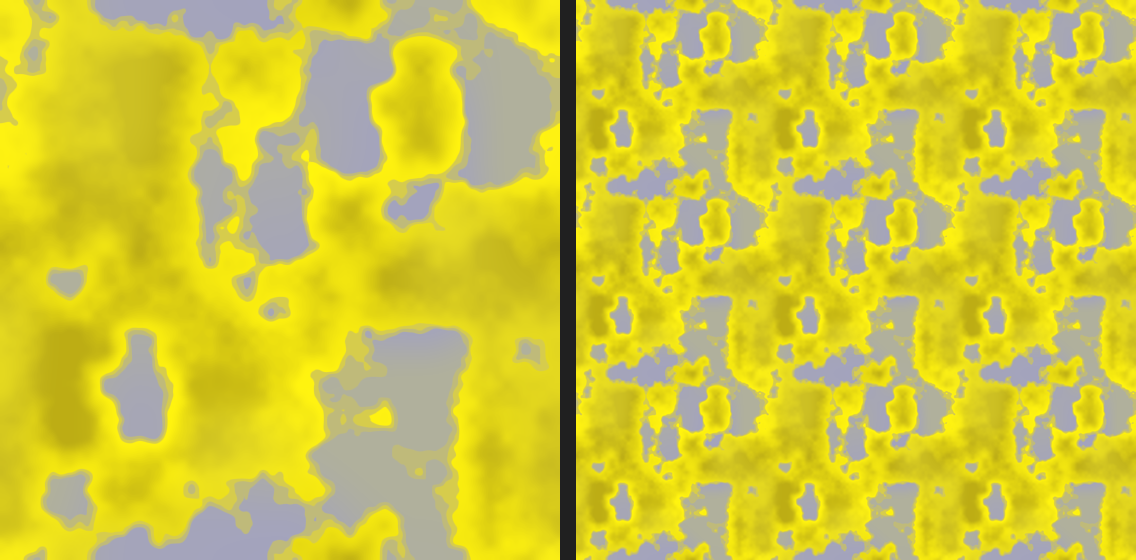
Left, the tile; right, the same tile 3 across and 3 down.
This texture is drawn by a WebGL 2 fragment shader. Its source:

```glsl
#version 300 es
precision highp float;

uniform vec2 u_resolution;
out vec4 outColor;

#define CELLS 8.0          // lattice cells of the coarsest octave
#define OCTAVES 4
#define GAIN 0.4
#define FIELD_SPREAD 0.331 // standard deviation of the raw height field
#define RIM_START 0.45     // heights in standard deviations
#define RIM_MIDDLE 0.63
#define BARE_START 0.83
#define TERRACES 9.0       // shading steps per unit of height
#define TINT_CELLS 4.0

const vec3 BRIGHT_YELLOW = vec3(0.965, 0.915, 0.06);
const vec3 DARK_YELLOW = vec3(0.74, 0.68, 0.08);
const vec3 PALE_YELLOW = vec3(0.87, 0.83, 0.20);
const vec3 OUTER_RIM = vec3(0.84, 0.80, 0.30);
const vec3 INNER_RIM = vec3(0.75, 0.73, 0.48);
const vec3 WARM_GREY = vec3(0.69, 0.69, 0.61);
const vec3 BLUE_GREY = vec3(0.64, 0.64, 0.74);

float hash(vec2 cell, float seed) {
    uvec3 k = uvec3(cell, seed) * uvec3(1597u, 3571u, 7919u);
    uint h = (k.x ^ (k.y << 8) ^ (k.z << 16)) + k.y + k.z;
    h = (h ^ (h >> 16)) * 73244475u;
    h = (h ^ (h >> 15)) * 73244475u;
    h ^= h >> 16;
    return float(h & 65535u) / 65535.0;
}

// Value noise that wraps after a whole number of cells
float wrappedNoise(vec2 uv, float cells, float seed) {
    vec2 p = uv * cells;
    vec2 cell = floor(p);
    vec2 f = p - cell;
    f = f * f * (3.0 - 2.0 * f);
    vec2 low = mod(cell, cells);
    vec2 high = mod(cell + 1.0, cells);
    float bottom = mix(hash(low, seed), hash(vec2(high.x, low.y), seed), f.x);
    float top = mix(hash(vec2(low.x, high.y), seed), hash(high, seed), f.x);
    return mix(bottom, top, f.y);
}

float fractalNoise(vec2 uv) {
    float sum = 0.0;
    float amplitude = 1.0;
    float cells = CELLS;
    for (int i = 0; i < OCTAVES; i++) {
        sum += amplitude * wrappedNoise(uv, cells, float(i) + 3.0);
        amplitude *= GAIN;
        cells *= 2.0;
    }
    return sum;
}

// Subtracting a shifted copy keeps the mean height at exactly zero
float heightField(vec2 uv) {
    return (fractalNoise(uv) - fractalNoise(uv + 0.5)) / FIELD_SPREAD;
}

float softStep(float edge, float value, float width) {
    return smoothstep(edge - width, edge + width, value);
}

// Faint flat steps in an otherwise smooth slope
float terrace(float height) {
    float level = height * TERRACES;
    float stepped = floor(level) + smoothstep(0.3, 0.7, fract(level));
    return mix(height, stepped / TERRACES, 0.6);
}

vec3 paintColor(vec2 uv, float height) {
    float depth = 1.0 - smoothstep(-2.2, 0.5, terrace(height));
    float light = wrappedNoise(uv, TINT_CELLS, 21.0) - 0.5;
    float pale = smoothstep(0.4, 0.9, wrappedNoise(uv, TINT_CELLS + 1.0, 22.0));
    float shade = clamp(depth + 0.55 * light, -0.2, 1.0);
    vec3 yellow = mix(BRIGHT_YELLOW, DARK_YELLOW, shade);
    return mix(yellow, PALE_YELLOW, 0.5 * pale);
}

vec3 bareColor(vec2 uv) {
    float tint = wrappedNoise(uv, TINT_CELLS, 23.0);
    return mix(WARM_GREY, BLUE_GREY, smoothstep(0.3, 0.85, tint));
}

void main() {
    vec2 uv = gl_FragCoord.xy / u_resolution;
    float height = heightField(uv);
    float width = 0.7 * fwidth(height) + 0.0001;

    // Paint, two rim bands, then the bare ground
    vec3 color = paintColor(uv, height);
    color = mix(color, OUTER_RIM, softStep(RIM_START, height, width));
    color = mix(color, INNER_RIM, softStep(RIM_MIDDLE, height, width));
    color = mix(color, bareColor(uv), softStep(BARE_START, height, width));
    outColor = vec4(color, 1.0);
}
```
